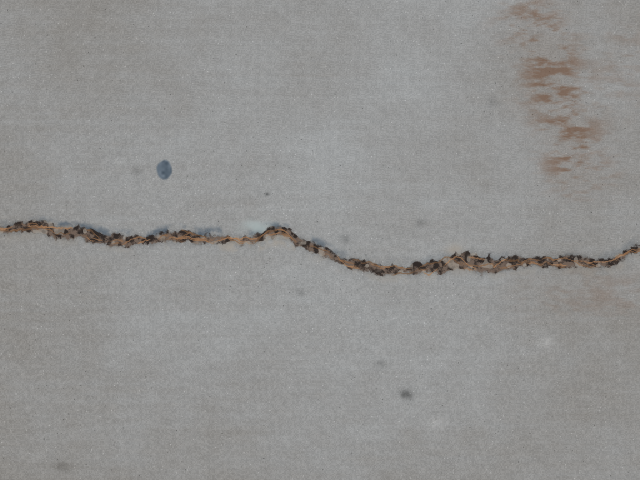
A Shadertoy shader for this texture:

```glsl
const vec3 CONCRETE = vec3(.578, .579, .576);
const vec3 WARM_SHADE = vec3(.543, .535, .522);
const vec3 COOL_LIGHT = vec3(.612, .62, .622);
const vec3 RUST = vec3(.45, .34, .27);
const vec3 SOIL_DARK = vec3(.18, .155, .145);
const vec3 SOIL_BROWN = vec3(.43, .37, .33);
const vec3 STRAW = vec3(.62, .46, .33);
const vec3 CHIP = vec3(.64, .61, .57);
const vec3 PALE_BLUE = vec3(.64, .68, .68);
const vec3 SLATE = vec3(.33, .38, .43);
const float GRAIN = .075;
const float GRAIN_CELLS = 384.;
const float SPECK_CELLS = 170.;
const int STRANDS = 8;

// Crack nodes at equal steps in x: height, half width
const int NODES = 19;
const float NODE_STEP = .07407;
const vec2 CRACK[NODES] = vec2[](
    vec2(.521, .005), vec2(.528, .009), vec2(.514, .013), vec2(.503, .012),
    vec2(.498, .007), vec2(.507, .01), vec2(.503, .007), vec2(.503, .006),
    vec2(.512, .009), vec2(.479, .008), vec2(.448, .008), vec2(.439, .007),
    vec2(.444, .011), vec2(.453, .014), vec2(.446, .013), vec2(.457, .008),
    vec2(.455, .011), vec2(.45, .008), vec2(.481, .006));

// Soft stains: centre, radius, brightness change
const int STAINS = 11;
const vec4 STAIN[STAINS] = vec4[](
    vec4(.847, .179, .012, -.19), vec4(.13, .028, .014, -.08),
    vec4(.72, .502, .011, -.09), vec4(.877, .535, .011, -.06),
    vec4(1.137, .288, .015, .06), vec4(.911, .118, .015, .05),
    vec4(.286, .644, .01, -.06), vec4(1.024, .786, .012, -.06),
    vec4(.793, .24, .01, -.07), vec4(.625, .392, .01, -.07),
    vec4(.556, .594, .004, -.22));

float hash(vec2 p) {
    return fract(sin(dot(p, vec2(127.1, 311.7))) * 43758.5);
}

float noise(vec2 p) {
    vec2 i = floor(p), f = fract(p);
    f = f * f * (3. - 2. * f);
    return mix(mix(hash(i), hash(i + vec2(1, 0)), f.x),
               mix(hash(i + vec2(0, 1)), hash(i + vec2(1, 1)), f.x), f.y);
}

// Each octave is turned to hide the lattice
float fbm(vec2 p) {
    float sum = 0., amp = .533;
    for (int i = 0; i < 4; i++) {
        sum += amp * noise(p);
        p = mat2(1.95, .55, -.55, 1.95) * p + 17.3;
        amp *= .5;
    }
    return sum;
}

vec2 node(int i) { return CRACK[clamp(i, 0, NODES - 1)]; }

// Catmull-Rom curve through the nodes
vec2 crackAt(float x) {
    float s = x / NODE_STEP, t = fract(s);
    int i = int(floor(s));
    vec2 a = node(i - 1), b = node(i), c = node(i + 1), d = node(i + 2);
    return b + .5 * t * (c - a + t * (2.*a - 5.*b + 4.*c - d + t * (3.*(b - c) + d - a)));
}

float blob(vec2 p, vec2 centre, vec2 radius) {
    vec2 q = (p - centre) / radius;
    return exp(-dot(q, q));
}

float band(float x, float lo, float hi, float soft) {
    return smoothstep(lo - soft, lo + soft, x) * (1. - smoothstep(hi - soft, hi + soft, x));
}

vec3 concrete(vec2 p) {
    float brushed = noise(p * vec2(4, 90)) + noise(p * vec2(11, 190)) - 1.;
    float mottle = fbm(p * 6.) + .6 * fbm(p * 21.) - .8 + .22 * brushed;
    float light = .75 * blob(p, vec2(.7, .65), vec2(.48, .65)) - .38 + .9 * mottle;
    vec3 col = mix(CONCRETE, COOL_LIGHT, clamp(light * 1.5, 0., 1.));
    col = mix(col, WARM_SHADE, clamp(-light * 1.5, 0., 1.));
    col += GRAIN * (.65 * hash(floor(p * GRAIN_CELLS)) + .7 * fbm(p * 130.) - .675);
    // Pale grit and dark pits
    vec2 cell = floor(p * SPECK_CELLS);
    vec2 spot = .3 + .4 * vec2(hash(cell + 3.1), hash(cell + 8.7));
    float speck = 1. - smoothstep(.05, .38, length(fract(p * SPECK_CELLS) - spot));
    float kind = hash(cell + 21.4);
    return col + speck * (.1 * smoothstep(.94, 1., kind) - .13 * (1. - smoothstep(0., .03, kind)));
}

void mainImage(out vec4 fragColor, in vec2 fragCoord) {
    vec2 p = fragCoord / iResolution.y;
    float px = 1. / iResolution.y;
    vec3 col = concrete(p);

    // Stains and the slate spot
    vec2 wobble = .006 * (vec2(noise(p * 75.), noise(p * 75. + 40.)) - .5);
    for (int i = 0; i < STAINS; i++)
        col += STAIN[i].w * blob(p + wobble, STAIN[i].xy, STAIN[i].z * vec2(1.1, .85));
    float spotEdge = length((p + .5 * wobble - vec2(.342, .646)) / vec2(.016, .021));
    col = mix(col, SLATE + .16 * (noise(p * 150.) - .5), .9 - .9 * smoothstep(.8, 1.1, spotEdge));

    // Rust wash with fine broken streaks
    float side = (p.x - 1.386 + .28 * p.y) / .065;
    float trail = exp(-side * side) * band(p.y, .6, .99, .04);
    trail += .3 * band(p.x, 1.1, 1.36, .08) * band(p.y, .35, .43, .04);
    trail += .3 * blob(p, vec2(1.3, .87), vec2(.05, .09));
    float streak = .55 * (fbm(p * vec2(20, 36) + 5.) + fbm(p * vec2(45, 130)));
    col = mix(col, RUST, min(trail * (.08 + .95 * smoothstep(.42, .85, streak)), .7));

    // Worn edges beside the crack
    vec2 crack = crackAt(p.x);
    float rough = .014 * fbm(p * vec2(34, 16)) + .008 * fbm(p * 95. + 6.) - .011;
    float d = p.y - crack.x - rough;
    float below = band(d, -.026, -.002, .007) * (.25 + .5 * band(p.x, .46, .62, .04));
    col = mix(col, CHIP, below * smoothstep(.4, .6, fbm(p * 40. + 9.)));
    float bruise = band(d, .002, .022, .008) * (.2 + .6 * band(p.x, .1, .68, .05));
    col = mix(col, SLATE, bruise * smoothstep(.42, .66, fbm(p * 38. + 31.)));
    col = mix(col, PALE_BLUE, .9 * blob(p + 2. * wobble, vec2(.538, .526), vec2(.034, .014)));
    col = mix(col, CHIP, .7 * blob(p + wobble, vec2(.946, .48), vec2(.016, .011)));

    // Ragged soil thinning into crumbs
    float gap = abs(d) - crack.y * (.15 + 1.6 * fbm(p * vec2(60, 45) + 2.));
    float crumbs = fbm(p * 120. + 3.);
    vec3 soil = mix(SOIL_DARK, SOIL_BROWN, smoothstep(.3, .66, crumbs - 8. * d));
    col *= 1. - .2 * exp(-max(gap, 0.) / .005);
    col = mix(col, soil, .95 - .95 * smoothstep(-.002, .002 + px, gap + .012 * (crumbs - .5)));
    float pebble = smoothstep(.68, .84, noise(p * 85. + 13.)) * (1. - smoothstep(0., .007, gap));
    col = mix(col, CHIP, .6 * pebble);

    // Short dry fibres
    for (int i = 0; i < STRANDS; i++) {
        float seed = float(i) * 7.31;
        float offset = crack.y * 2.6 * (noise(vec2(p.x * 27. + seed, seed)) - .52);
        float line = 1. - smoothstep(.0002, .0006 + px, abs(d - offset));
        float visible = smoothstep(.56, .72, noise(vec2(p.x * 31. - seed, seed + 4.)));
        col = mix(col, STRAW * (.65 + .5 * hash(vec2(seed, 2))), .65 * line * visible);
    }

    fragColor = vec4(clamp(col, 0., 1.), 1);
}
```
